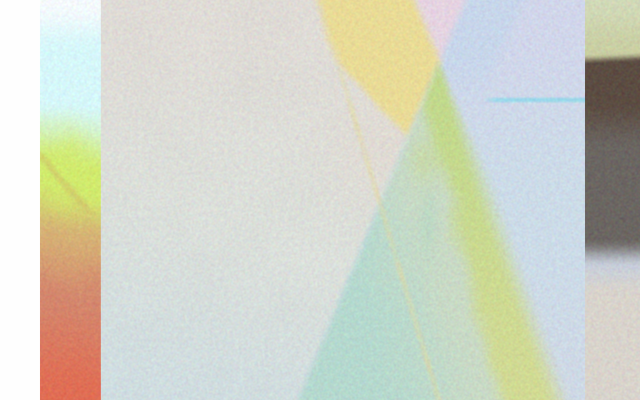
Write a Shadertoy shader that draws this background.

```glsl
// Pale abstract collage: a white margin, a hot gradient strip, a wide pastel
// panel crossed by translucent beams, and a blurred dark strip at the right.
// Regions are half-planes with soft edges; gradient noise adds colour grain.
#define STRIP_X 0.1
#define PANEL_X 0.252
#define RIGHT_X 1.4625
#define APEX vec2(1.098, 0.156)
#define TEAL_SLOPE -0.417
#define GREEN_SLOPE 0.356
#define GRAIN_SCALE 150.0
#define GRAIN_AMOUNT 0.06
#define LIFT 0.028
#define EDGE 0.0015

// Soft step: 0 below zero, 1 above, blurred by soft on either side
float side(float d, float soft) { return smoothstep(-soft, soft, d); }

// Round soft spot of radius r, stretched along the height by tall
float spot(vec2 d, float r, float tall) {
    d.y /= tall;
    return exp(-dot(d, d) / (r * r));
}

vec2 gradientAt(vec2 cell) {
    vec3 h = fract(vec3(cell.xyx) * vec3(0.1031, 0.103, 0.0973));
    h += dot(h, h.yzx + 33.33);
    return fract((h.xx + h.yz) * h.zy) * 2.0 - 1.0;
}

float gradientNoise(vec2 p) {
    vec2 i = floor(p), f = fract(p);
    vec2 w = f * f * f * (f * (f * 6.0 - 15.0) + 10.0);
    vec2 e = vec2(1.0, 0.0);
    float low = mix(dot(gradientAt(i), f), dot(gradientAt(i + e), f - e), w.x);
    float high = mix(dot(gradientAt(i + e.yx), f - e.yx),
                     dot(gradientAt(i + 1.0), f - 1.0), w.x);
    return mix(low, high, w.y);
}

// Two rotated octaves, so that the grain shows no lattice
float grainNoise(vec2 p) {
    vec2 turned = mat2(0.8, 0.6, -0.6, 0.8) * p;
    return gradientNoise(turned) + 0.7 * gradientNoise(p * 0.53 + 19.7);
}

// Sky, lime and red gradient; t runs down from the top
vec3 hotStrip(float x, float t) {
    float wobble = 0.03 * gradientNoise(vec2(x, t) * 14.0);
    float s = t + wobble - 0.15 * (x - 0.18);
    vec3 c = mix(vec3(0.93, 0.95, 0.96), vec3(0.81, 0.94, 0.95), smoothstep(0.01, 0.13, t));
    c = mix(c, vec3(0.79, 0.89, 0.40), smoothstep(0.25, 0.42, s));
    c = mix(c, vec3(0.81, 0.66, 0.43), smoothstep(0.47, 0.60, s));
    c = mix(c, vec3(0.80, 0.50, 0.40), smoothstep(0.58, 0.76, s));
    c = mix(c, vec3(0.85, 0.40, 0.30), smoothstep(0.72, 1.0, s));
    float scratch = abs(t - 0.395 - 1.1 * (x - STRIP_X) + wobble);
    float extent = side(0.53 - t, 0.02);
    return mix(c, vec3(0.79, 0.66, 0.38), 0.4 * extent * (1.0 - smoothstep(0.003, 0.025, scratch)));
}

// Blurred dark block between pale green and warm grey
vec3 darkStrip(float x, float t) {
    vec3 c = mix(vec3(0.79, 0.82, 0.69), vec3(0.76, 0.78, 0.61), smoothstep(0.0, 0.13, t));
    vec3 dark = mix(vec3(0.33, 0.27, 0.23), vec3(0.39, 0.37, 0.355), smoothstep(0.25, 0.38, t));
    c = mix(c, dark, side(t - 0.149 + 0.05 * (x - RIGHT_X), 0.013));
    vec3 ground = mix(vec3(0.75, 0.78, 0.83), vec3(0.82, 0.80, 0.77), smoothstep(0.65, 0.74, t));
    return mix(c, ground, smoothstep(0.595, 0.67, t));
}

vec3 pastelPanel(vec2 q) {
    float x = q.x, t = q.y;
    // Lines that bound the beams, as x at the current height
    float fray = 0.006 * gradientNoise(q * 75.0);
    float tealEdge = APEX.x + TEAL_SLOPE * (t - APEX.y) + fray;
    float greenEdge = APEX.x + GREEN_SLOPE * (t - APEX.y) + fray;
    float greenInner = 1.073 + 0.265 * (t - 0.3125);
    float yellowLeft = max(0.792 + 0.333 * t, 0.844 + 0.94 * (t - 0.156)) + fray;
    float yellowRight = 1.035 + 0.42 * t + fray;
    float blotch = gradientNoise(q * 7.0) + 0.6 * gradientNoise(q * 19.0);

    // Warm paper, cooling towards the lower left
    vec3 c = mix(vec3(0.845, 0.83, 0.81), vec3(0.83, 0.845, 0.825), smoothstep(0.0, 0.6, t));
    c = mix(c, vec3(0.78, 0.835, 0.85), smoothstep(0.5, 1.15, t + 0.3 * (0.6 - x)));
    c = mix(c, vec3(0.865, 0.82, 0.785), 0.5 * spot(q - vec2(0.97, 0.38), 0.16, 1.0));
    c += 0.012 * blotch;

    // Pink wedge and lavender field with a bluer diagonal
    c = mix(c, vec3(0.87, 0.80, 0.855), side(x - yellowRight, 0.025));
    vec3 field = mix(vec3(0.79, 0.81, 0.89), vec3(0.77, 0.83, 0.88), smoothstep(0.05, 0.5, t));
    field = mix(field, vec3(0.78, 0.82, 0.87), smoothstep(0.55, 1.0, t));
    float diagonal = side(1.3125 - 0.45 * t - x, 0.025) * (1.0 - smoothstep(0.12, 0.3, t));
    field = mix(field, vec3(0.74, 0.81, 0.89), 0.75 * diagonal);
    c = mix(c, field, side(x - tealEdge, 0.016));

    // Yellow band
    float yellow = side(x - yellowLeft + 0.01 * blotch, 0.02)
                 * side(min(yellowRight, tealEdge) - x, 0.018);
    c = mix(c, vec3(0.885, 0.83, 0.56), yellow);

    // Widening beam: teal on the left fading to grey green, then green
    vec3 beam = mix(vec3(0.68, 0.82, 0.78), vec3(0.76, 0.825, 0.745),
                    smoothstep(-0.32, -0.02, x - greenInner + 0.06 * blotch));
    beam = mix(beam, vec3(0.66, 0.81, 0.73), 0.5 * spot(q - vec2(1.07, 0.56), 0.022, 3.5));
    beam = mix(beam, vec3(0.75, 0.82, 0.57), 0.6 * spot(q - vec2(1.06, 0.40), 0.035, 1.6));
    vec3 green = mix(vec3(0.73, 0.82, 0.52), vec3(0.79, 0.825, 0.55), smoothstep(0.2, 1.0, t));
    beam = mix(beam, green, side(x - greenInner + 0.03 * blotch, 0.032));
    float beamSoft = 0.014 + 0.026 * smoothstep(0.15, 0.5, t);
    float inBeam = side(x - tealEdge, 0.016) * side(greenEdge - x, beamSoft);
    c = mix(c, beam, inBeam * side(t - APEX.y, 0.014));

    // Faint, uneven yellow ray and cyan line
    float ray = abs(x - 0.844 - 0.30 * (t - 0.156) + 0.5 * fray);
    float rayMask = (1.0 - smoothstep(0.001, 0.013, ray)) * side(t - 0.17, 0.03);
    float rayStrength = 0.42 + 0.4 * gradientNoise(vec2(t * 18.0, 4.3));
    c = mix(c, vec3(0.85, 0.82, 0.60), rayStrength * rayMask);
    float cyan = 1.0 - smoothstep(0.001, 0.010, abs(t - 0.25));
    return mix(c, vec3(0.56, 0.82, 0.89), 0.9 * cyan * side(x - 1.225, 0.025));
}

void mainImage(out vec4 fragColor, in vec2 fragCoord) {
    vec2 p = fragCoord / iResolution.xy * vec2(1.6, 1.0);
    float x = p.x, t = 1.0 - p.y;

    vec3 color = mix(hotStrip(x, t), pastelPanel(vec2(x, t)), side(x - PANEL_X, EDGE));
    color = mix(color, darkStrip(x, t), side(x - RIGHT_X, EDGE)) + LIFT;

    // Coloured grain on everything except the white margin
    vec2 g = p * GRAIN_SCALE;
    vec3 grain = vec3(grainNoise(g), grainNoise(g + 37.3), grainNoise(g + 81.7));
    color += GRAIN_AMOUNT * mix(grain, vec3(grain.g), 0.2);
    color = mix(vec3(0.995), color, side(x - STRIP_X, EDGE));
    fragColor = vec4(clamp(color, 0.0, 1.0), 1.0);
}
```
